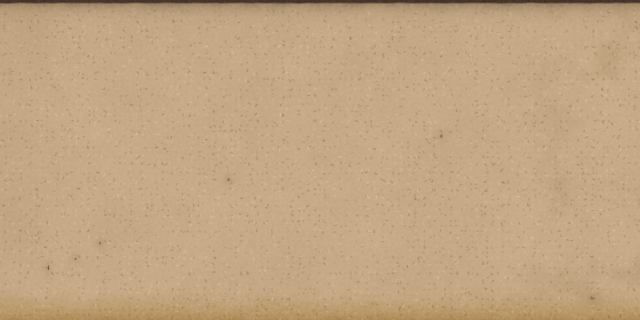
This texture is drawn by a Shadertoy shader. Its source:

```glsl
const vec3 PAPER      = vec3(0.778, 0.668, 0.533);
const vec3 STAIN      = vec3(0.690, 0.575, 0.425);
const vec3 TOP_SHADE  = vec3(0.565, 0.470, 0.360);
const vec3 TOP_LINE   = vec3(0.275, 0.210, 0.165);
const vec3 FOOT_TINT  = vec3(0.735, 0.605, 0.420);
const vec3 FOOT_EDGE  = vec3(0.660, 0.520, 0.320);
const vec3 SPECK      = vec3(0.400, 0.290, 0.170);
const float GRAIN     = 0.020;   // fine paper tooth
const float MOTTLE    = 0.022;   // broad cloudiness
const float LINE_SIZE = 0.008;   // dark line along the top
const float FADE_SIZE = 0.022;   // falloff of the shade below it
const float FOOT_SIZE = 0.095;   // height of the yellowed foot
const int SPOT_COUNT  = 6;

vec2 hash2(vec2 p) {
    vec3 q = fract(p.xyx * vec3(0.1031, 0.1030, 0.0973));
    q += dot(q, q.yzx + 33.33);
    return fract((q.xx + q.yz) * q.zy);
}

float gradientNoise(vec2 p) {
    vec2 i = floor(p), f = fract(p);
    vec2 u = f * f * f * (f * (f * 6.0 - 15.0) + 10.0);
    vec4 corner;
    for (int k = 0; k < 4; k++) {
        vec2 o = vec2(k & 1, k >> 1);
        float a = 6.2832 * hash2(i + o + 57.0).x;
        corner[k] = dot(vec2(cos(a), sin(a)), f - o);
    }
    vec2 row = mix(corner.xz, corner.yw, u.x);
    return mix(row.x, row.y, u.y);
}

float fbm(vec2 p) {
    float sum = 0.0, amp = 1.0;
    for (int k = 0; k < 4; k++) {
        sum += amp * gradientNoise(p);
        p = mat2(1.6, 1.2, -1.2, 1.6) * p + 7.3;
        amp *= 0.55;
    }
    return sum;
}

// One short, randomly turned stroke in some of the grid cells
float fibres(vec2 p, float cells, float share, float halfLength, float radius) {
    vec2 id = floor(p * cells);
    vec2 place = hash2(id + cells), kind = hash2(id + cells + 91.0);
    vec2 q = fract(p * cells) - mix(vec2(0.3), vec2(0.7), place);
    float a = 3.1416 * kind.x;
    vec2 dir = vec2(cos(a), sin(a));
    q -= dir * clamp(dot(q, dir), -halfLength, halfLength);
    float soft = max(radius, cells / iResolution.y);
    float present = step(kind.y, share) * (0.4 + 0.6 * kind.y / share);
    return present * (1.0 - smoothstep(0.0, radius + soft, length(q)));
}

// A few larger dark spots, each with a faint halo
float spots(vec2 p, float aspect) {
    float sum = 0.0;
    for (int k = 0; k < SPOT_COUNT; k++) {
        vec2 h = hash2(vec2(float(k) * 3.7 + 2.0, 14.0));
        vec2 size = hash2(vec2(float(k) * 5.1 + 8.0, 31.0));
        vec2 q = p - vec2(h.x * aspect, 0.05 + 0.9 * h.y);
        q.y /= 1.0 + size.y;
        float d = length(q) + 0.002 * gradientNoise(p * 150.0);
        float r = mix(0.003, 0.006, size.x);
        sum += (0.4 + 0.4 * size.y) * (1.0 - smoothstep(0.3 * r, 1.5 * r, d));
        sum += 0.10 * exp(-d * d / (20.0 * r * r));
    }
    return min(sum, 1.0);
}

void mainImage(out vec4 fragColor, in vec2 fragCoord) {
    vec2 p = fragCoord / iResolution.y;
    float aspect = iResolution.x / iResolution.y;
    float across = p.x / aspect;
    float cloud = fbm(p * 4.0);
    float blotch = fbm(p * 13.0 + 20.0);
    float fine = gradientNoise(p * 85.0) + 0.8 * gradientNoise(p * 170.0 + 5.0);

    // Aged paper, stained toward the right
    vec3 col = PAPER + MOTTLE * (0.6 * cloud + 0.4 * blotch);
    float stain = smoothstep(0.05, 0.65, fbm(p * 5.0 + 3.0) + 0.1);
    col = mix(col, STAIN, stain * (0.06 + 0.34 * smoothstep(0.72, 0.95, across)));
    col = mix(col, STAIN, 0.16 * (1.0 - smoothstep(0.0, 0.12, across)));

    // Yellowed foot
    float foot = 1.0 - smoothstep(0.0, FOOT_SIZE, p.y + 0.018 * blotch - 0.008);
    col = mix(col, FOOT_TINT, foot);
    float footEdge = exp(-p.y / 0.016) * (0.75 + 0.5 * blotch);
    col = mix(col, FOOT_EDGE, clamp(footEdge, 0.0, 1.0));

    // Fibres and spots
    col = mix(col, SPECK, 0.28 * fibres(p, 38.0, 0.30, 0.10, 0.05));
    col = mix(col, SPECK, 0.22 * fibres(p + 0.37, 61.0, 0.25, 0.12, 0.08));
    col += 0.05 * fibres(p + 0.71, 47.0, 0.30, 0.14, 0.06);
    col = mix(col, SPECK, spots(p, aspect));

    // Shaded top and its dark line
    float depth = 1.0 - p.y;
    float shade = exp(-max(depth - LINE_SIZE, 0.0) / FADE_SIZE);
    col = mix(col, TOP_SHADE, clamp(shade * (0.95 + 0.4 * blotch), 0.0, 1.0));
    float rim = depth + 0.003 * gradientNoise(vec2(p.x * 22.0, 4.0));
    float line = 1.0 - smoothstep(LINE_SIZE * 0.7, LINE_SIZE * 1.7, rim);
    col = mix(col, TOP_LINE, line);

    col += GRAIN * fine * (1.0 + 0.8 * max(foot, shade));
    fragColor = vec4(clamp(col, 0.0, 1.0), 1.0);
}
```
